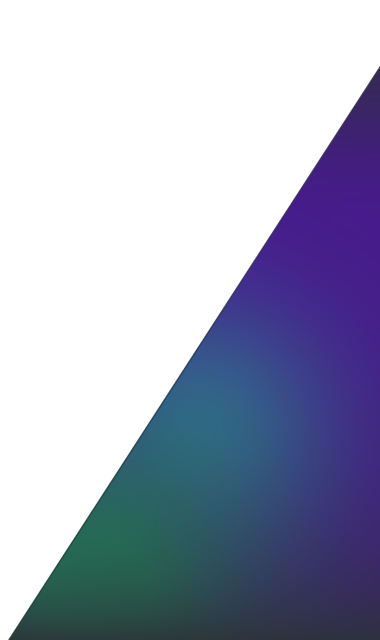
Reproduce this background procedurally as a Shadertoy shader.

```glsl
// A white page cut by a diagonal: below it lies a soft aurora of violet, blue and green.
// The colour field is layered from elliptical Gaussian glows, then faded into a dark
// tone at the bottom and the top corner; a thin dark line traces the diagonal.

// Canvas space: height 1, width ASPECT, origin at the lower left
const float ASPECT = 0.594;
const vec2 EDGE_START = vec2(0.014, 0.0);
const vec2 EDGE_END = vec2(0.594, 0.895);
const float LINE_HALF_WIDTH = 0.0011;
const float LINE_OPACITY = 0.9;

const vec3 PAGE = vec3(1.0);
const vec3 VIOLET = vec3(0.28, 0.10, 0.55);
const vec3 BLUE = vec3(0.20, 0.41, 0.58);
const vec3 GREEN = vec3(0.14, 0.47, 0.36);
const vec3 DARK = vec3(0.17, 0.20, 0.21);

const vec2 BLUE_CENTER = vec2(0.32, 0.33);
const vec2 BLUE_RADII = vec2(0.20, 0.20);
const vec2 GREEN_CENTER = vec2(0.15, 0.08);
const vec2 GREEN_RADII = vec2(0.25, 0.24);
const float GREEN_GAIN = 1.12;

const float FLOOR_SHADE = 0.9;
const float FLOOR_HEIGHT_LEFT = 0.09;   // fade length at the left side
const float FLOOR_HEIGHT_RIGHT = 0.16;  // fade length at the right side
const float TOP_SHADE = 0.7;
const vec2 TOP_RANGE = vec2(0.65, 0.95);

// Gaussian falloff inside an ellipse
float glow(vec2 p, vec2 center, vec2 radii) {
    vec2 d = (p - center) / radii;
    return exp(-dot(d, d));
}

// Signed distance to the diagonal, positive on its lower right side
float edgeDistance(vec2 p) {
    vec2 along = normalize(EDGE_END - EDGE_START);
    return dot(p - EDGE_START, vec2(along.y, -along.x));
}

vec3 aurora(vec2 p) {
    // Coloured glows
    vec3 color = mix(VIOLET, BLUE, glow(p, BLUE_CENTER, BLUE_RADII));
    float green = GREEN_GAIN * glow(p, GREEN_CENTER, GREEN_RADII);
    color = mix(color, GREEN, min(green, 1.0));

    // Dark fades
    float fadeLength = mix(FLOOR_HEIGHT_LEFT, FLOOR_HEIGHT_RIGHT, p.x / ASPECT);
    color = mix(color, DARK, FLOOR_SHADE * exp(-p.y / fadeLength));
    return mix(color, DARK, TOP_SHADE * smoothstep(TOP_RANGE.x, TOP_RANGE.y, p.y));
}

void mainImage(out vec4 fragColor, in vec2 fragCoord) {
    vec2 p = fragCoord / iResolution.xy * vec2(ASPECT, 1.0);
    float softness = 0.75 / iResolution.y;
    float d = edgeDistance(p);

    // Page, colour field and outline
    vec3 color = mix(PAGE, aurora(p), smoothstep(-softness, softness, d));
    float line = 1.0 - smoothstep(-softness, softness, abs(d) - LINE_HALF_WIDTH);
    color = mix(color, DARK, LINE_OPACITY * line);

    fragColor = vec4(color, 1.0);
}
```
